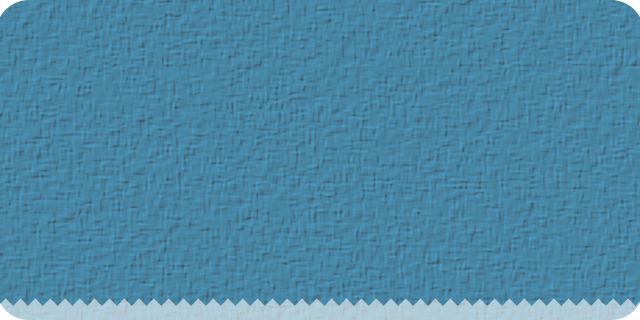
This texture is drawn by a WebGL 2 fragment shader. Its source:

```glsl
#version 300 es
precision highp float;
// Embossed blue woven canvas on a rounded card, with a pale zigzag hem along the bottom.

uniform vec2 u_resolution;
out vec4 fragColor;

const vec3 SHADOW_BLUE = vec3(0.26, 0.34, 0.39);
const vec3 LIT_BLUE = vec3(0.285, 0.58, 0.72);
const vec3 WHITE = vec3(1.0);

// Integer hash of a lattice cell, giving 0 to 1
float hash(vec2 cell) {
  uvec2 q = uvec2(ivec2(cell) + 4096);
  uint n = q.x * 1597334677u ^ q.y * 3812015801u;
  n = (n ^ (n >> 15)) * 2246822519u;
  n ^= n >> 13;
  return float(n & 65535u) / 65535.0;
}

float valueNoise(vec2 p) {
  vec2 cell = floor(p);
  vec2 f = fract(p);
  f = f * f * (3.0 - 2.0 * f);
  float low = mix(hash(cell), hash(cell + vec2(1, 0)), f.x);
  float high = mix(hash(cell + vec2(0, 1)), hash(cell + vec2(1, 1)), f.x);
  return mix(low, high, f.y);
}

// Crossed short fibres over a softly lumpy ground
float weaveHeight(vec2 p) {
  vec2 bend = vec2(valueNoise(p * 38.0), valueNoise(p * 38.0 + 71.0));
  vec2 q = p + 0.006 * (bend - 0.5);
  float weft = valueNoise(q * vec2(36.0, 115.0));
  float warp = valueNoise(q * vec2(115.0, 36.0) + 300.0);
  float lumps = valueNoise(p * 52.0 + 150.0);
  return weft + warp + 0.7 * lumps;
}

// Slope of the weave towards the light
float emboss(vec2 p, vec2 toLight) {
  return weaveHeight(p - toLight) - weaveHeight(p + toLight);
}

float roundedBox(vec2 p, vec2 halfSize, float radius) {
  vec2 d = abs(p) - halfSize + radius;
  return length(max(d, 0.0)) + min(max(d.x, d.y), 0.0) - radius;
}

// Height of the hem's toothed upper edge
float zigzag(float x, float period, float base, float rise) {
  return base + rise * abs(2.0 * fract(x / period) - 1.0);
}

float coverage(float dist, float pixel) {
  return clamp(0.5 - dist / pixel, 0.0, 1.0);
}

void main() {
  float pixel = 1.0 / u_resolution.y;
  vec2 p = gl_FragCoord.xy * pixel;
  vec2 size = vec2(u_resolution.x * pixel, 1.0);

  // Woven relief, with the shadows deeper than the highlights
  float slope = emboss(p, vec2(-0.0018, 0.0018));
  float shade = 0.76 + 0.48 * slope - 0.5 * max(-slope - 0.2, 0.0);
  vec3 color = mix(SHADOW_BLUE, LIT_BLUE, clamp(shade, 0.0, 1.06));

  // Pale hem
  float hemTop = zigzag(p.x - 0.018, 0.0463, 0.044, 0.0235);
  float hem = coverage((p.y - hemTop) * 0.707, pixel);
  color = mix(color, WHITE, 0.57 * hem);

  // Rounded corners; the card overhangs the sides slightly
  float card = roundedBox(p - 0.5 * size, 0.5 * size + vec2(0.013, 0.0), 0.104);
  color = mix(WHITE, color, coverage(card, pixel));

  fragColor = vec4(color, 1.0);
}
```
